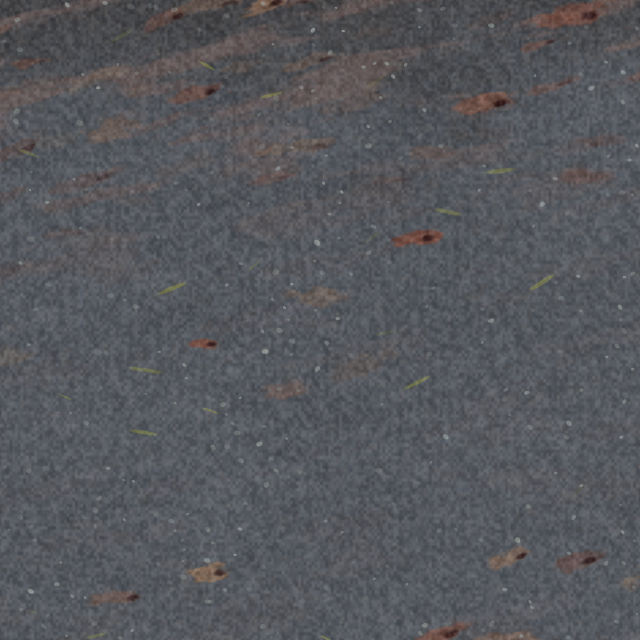
Write a three.js fragment shader that draws this texture.

```glsl
// Wet asphalt strewn with faded autumn leaves, seen at a slant.
// Layered value noise makes the stone grain and the litter streaks; jittered
// grids of ragged ellipses place the leaves, stone chips and blades.
varying vec2 vUv;

const vec3 ASPHALT = vec3(0.335, 0.350, 0.374);
const vec3 WET_DARK = vec3(0.245, 0.240, 0.245);
const vec3 LITTER = vec3(0.420, 0.362, 0.355);
const vec3 RUST = vec3(0.470, 0.290, 0.240);
const vec3 TAN = vec3(0.560, 0.455, 0.360);
const vec3 STEM_DARK = vec3(0.150, 0.080, 0.090);
const vec3 CHIP = vec3(0.560, 0.590, 0.580);
const vec3 BLADE = vec3(0.500, 0.510, 0.300);
const float SLANT = 0.21;

float hash(vec2 p) {
  return fract(sin(dot(p, vec2(127.1, 311.7))) * 43758.545);
}

float noise(vec2 p) {
  vec2 i = floor(p);
  vec2 f = fract(p);
  f = f * f * (3.0 - 2.0 * f);
  return mix(mix(hash(i), hash(i + vec2(1.0, 0.0)), f.x),
             mix(hash(i + vec2(0.0, 1.0)), hash(i + vec2(1.0, 1.0)), f.x), f.y);
}

float fbm(vec2 p) {
  float sum = 0.0;
  float weight = 0.5;
  for (int i = 0; i < 4; i++) {
    sum += weight * noise(p);
    p = p * 2.03 + 17.3;
    weight *= 0.5;
  }
  return sum / 0.9375;
}

// Coordinates of v in a frame turned by angle
vec2 turn(vec2 v, float angle) {
  float c = cos(angle);
  float s = sin(angle);
  return vec2(c * v.x + s * v.y, c * v.y - s * v.x);
}

// Ragged ellipses on a jittered grid: local xy, random id, coverage
vec4 scatter(vec2 p, vec2 cells, vec2 halfSize, float chance, float ragged, float spin, float seed) {
  vec4 best = vec4(0.0);
  float edge = 1.0 + ragged * (fbm(p * vec2(45.0, 85.0) + seed) - 0.5);
  for (int j = -1; j <= 1; j++) {
    for (int i = -1; i <= 1; i++) {
      vec2 cell = floor(p * cells) + vec2(float(i), float(j));
      vec2 key = cell + seed;
      float present = step(hash(key), chance);
      vec2 jitter = vec2(hash(key + 3.7), hash(key + 8.3));
      vec2 center = (cell + 0.15 + 0.7 * jitter) / cells;
      float grow = mix(0.55, 1.3, hash(key + 12.9));
      float angle = (hash(key + 21.1) - 0.5) * spin;
      vec2 local = turn(p - center, angle) / (halfSize * grow);
      float cover = present * (1.0 - smoothstep(-0.3, 0.25, length(local) - edge));
      if (cover > best.w) best = vec4(local, hash(key + 31.4), cover);
    }
  }
  return best;
}

// Lays one layer of leaves over the ground, some with a dark shaded end
vec3 addLeaves(vec3 ground, vec2 p, vec4 leaf, float strength) {
  float tone = fract(leaf.z * 7.31);
  float veins = fbm(p * vec2(70.0, 150.0));
  vec3 color = mix(RUST, TAN, tone * tone) * (0.72 + 0.55 * veins);
  float opacity = mix(0.22, 0.95, leaf.z * leaf.z) * strength;
  vec3 result = mix(ground, color, leaf.w * opacity);
  float spot = 1.0 - smoothstep(0.15, 0.5, length((leaf.xy - vec2(0.55, -0.3)) * vec2(1.2, 0.8)));
  return mix(result, STEM_DARK, spot * leaf.w * step(0.55, leaf.z) * strength * 0.8);
}

void main() {
  vec2 uv = vUv;
  vec2 p = turn(uv, SLANT);

  // Broad tone: dark, damp ground towards the top left
  float cloud = fbm(uv * vec2(3.0, 6.0) + 4.0);
  float damp = smoothstep(0.62, 1.05, uv.y + 0.45 * (cloud - 0.5) - 0.12 * uv.x);
  vec3 color = ASPHALT * (0.95 + 0.1 * fbm(p * vec2(5.0, 12.0)));
  color = mix(color, WET_DARK, damp * 0.75);

  // Smeared litter in slanted bands
  float upperLeft = smoothstep(0.45, 0.8, uv.y - 0.18 * uv.x);
  float streak = fbm(p * vec2(7.0, 34.0) + 9.0);
  float litter = smoothstep(0.54, 0.72, streak) * mix(0.12, 0.75, upperLeft);
  color = mix(color, LITTER, litter);

  // Leaves: sparse everywhere, denser in the upper left
  vec4 sparse = scatter(p, vec2(7.0, 11.0), vec2(0.042, 0.013), 0.33, 1.5, 0.4, 5.0);
  vec4 dense = scatter(p, vec2(10.0, 22.0), vec2(0.045, 0.009), 0.4, 1.7, 0.35, 47.0);
  color = addLeaves(color, p, dense, 0.6 * upperLeft);
  color = addLeaves(color, p, sparse, 0.9);

  // Thin blades and pale stone chips
  vec4 blade = scatter(p, vec2(9.0, 13.0), vec2(0.018, 0.0028), 0.15, 0.8, 1.6, 83.0);
  color = mix(color, BLADE, blade.w * mix(0.15, 0.75, blade.z));
  vec4 chip = scatter(uv, vec2(50.0, 55.0), vec2(0.0042, 0.0030), 0.25, 0.8, 2.0, 131.0);
  color = mix(color, CHIP, chip.w * mix(0.08, 0.85, chip.z * chip.z * chip.z));

  // Stone grain, with a faint warm and cool flicker
  float fine = noise(uv * vec2(235.0, 200.0)) - 0.5;
  float coarse = noise(turn(uv, 0.5) * vec2(125.0, 105.0) + 30.0) - 0.5;
  float tint = noise(uv * 110.0 + 60.0) - 0.5;
  color += 0.10 * fine + 0.065 * coarse + vec3(0.012, 0.0, -0.014) * tint;

  gl_FragColor = vec4(clamp(color, 0.0, 1.0), 1.0);
}
```
